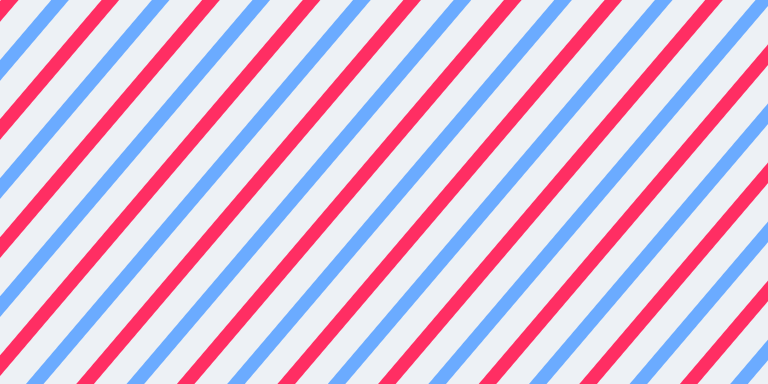
Give the GLSL for this pattern, as a WebGL 1 fragment shader.

```glsl
precision highp float;

uniform vec2 u_resolution;

// Coverage of a stripe centred on whole values of t; all sizes in periods
float stripe(float t, float width, float pixel) {
  float fromCentre = abs(fract(t + 0.5) - 0.5);
  return clamp((0.5 * width - fromCentre) / pixel + 0.5, 0.0, 1.0);
}

void main() {
  // Canvas height is one unit
  vec2 p = gl_FragCoord.xy / u_resolution.y;

  // Slanted coordinate: one period holds a red and a blue stripe
  vec2 slant = vec2(1.0, -0.852) / 0.262;
  float t = dot(p, slant) - 0.2214 / 0.262;
  float pixel = length(slant) / u_resolution.y;

  vec3 color = vec3(0.93, 0.945, 0.961);
  color = mix(color, vec3(1.0, 0.18, 0.39), stripe(t, 0.175, pixel));
  color = mix(color, vec3(0.42, 0.67, 1.0), stripe(t + 0.5, 0.175, pixel));

  gl_FragColor = vec4(color, 1.0);
}
```
